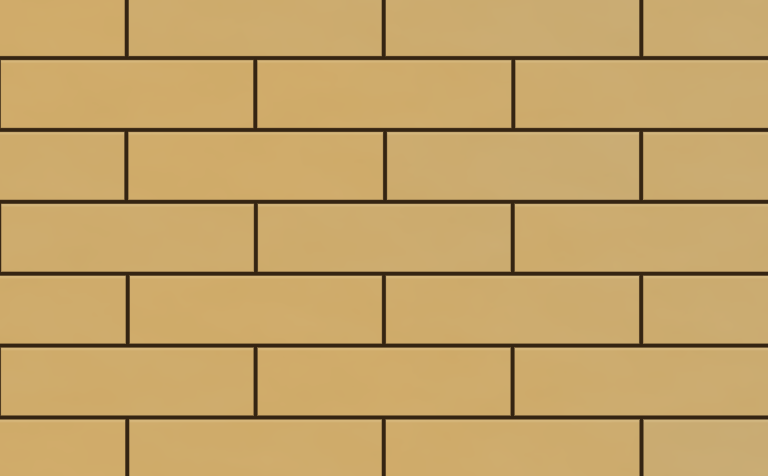
A Shadertoy shader for this texture:

```glsl
// Running-bond wall of long, smooth sand-coloured bricks with thin dark joints.
// Each pixel finds its course and nearest upright joint, then shades the brick
// by a per-brick tone, a broad drift and a faint layered-sine mottle.

// Lengths are fractions of the canvas width.
#define BRICK_LENGTH 0.335
#define COURSE_HEIGHT 0.0936
#define WALL_ORIGIN vec2(-0.002, 0.0762)
#define JOINT_HALF_WIDTH 0.0026
#define EDGE_SOFTNESS 0.0011
#define JOINT_JITTER 0.0022
#define TONE_VARIATION 0.45
#define MOTTLE_STRENGTH 0.007
#define RIM_STRENGTH 0.30

const vec3 SAND = vec3(0.815, 0.672, 0.415);
const vec3 PALE_SAND = vec3(0.787, 0.672, 0.452);
const vec3 JOINT = vec3(0.205, 0.140, 0.070);
const vec3 RIM_LIGHT = vec3(0.90, 0.82, 0.63);

float hash(vec2 cell) {
    vec3 q = fract(cell.xyx * vec3(0.1031, 0.1030, 0.0973));
    q += dot(q, q.yzx + 33.33);
    return fract((q.x + q.y) * q.z);
}

// Soft, horizontally stretched unevenness in the range -1 to 1.
float mottle(vec2 p) {
    float sum = 0.0, weight = 0.5;
    vec2 q = p * vec2(19.0, 34.0);
    for (int i = 0; i < 4; i++) {
        sum += weight * sin(q.x + 1.7 * sin(q.y)) * cos(q.y - 0.8 * sin(q.x));
        q = mat2(0.8, 0.6, -0.6, 0.8) * q * 1.9 + 2.3;
        weight *= 0.5;
    }
    return sum;
}

void mainImage(out vec4 fragColor, in vec2 fragCoord) {
    vec2 p = fragCoord / iResolution.x;
    vec2 wall = p - WALL_ORIGIN;

    // Course layout: alternate courses shift by half a brick.
    float course = floor(wall.y / COURSE_HEIGHT);
    float height = wall.y - course * COURSE_HEIGHT;
    float along = wall.x - 0.5 * BRICK_LENGTH * mod(course, 2.0);

    // Nearest upright joint, slightly misplaced by hand.
    float joint = floor(along / BRICK_LENGTH + 0.5);
    float shift = JOINT_JITTER * (hash(vec2(joint, course) + 17.0) - 0.5);
    float fromJoint = along - joint * BRICK_LENGTH - shift;
    vec2 brick = vec2(joint - step(fromJoint, 0.0), course);

    // Brick face: own tone, paler toward the right, faint mottling.
    float drift = smoothstep(0.35, 1.15, p.x + 0.25 * p.y);
    float tone = drift * 0.8 + TONE_VARIATION * (hash(brick + 5.0) - 0.3);
    float grain = mottle(p + 0.37 * brick);
    vec3 color = mix(SAND, PALE_SAND, clamp(tone + 0.15 * grain, 0.0, 1.0));
    color += MOTTLE_STRENGTH * grain;

    // Light caught by the upper edge of the brick.
    float belowTop = COURSE_HEIGHT - height - JOINT_HALF_WIDTH;
    float rim = 1.0 - smoothstep(0.0, 0.0035, abs(belowTop - 0.0015));
    color = mix(color, RIM_LIGHT, RIM_STRENGTH * rim);

    // Dark joints with soft edges.
    float toBed = min(height, COURSE_HEIGHT - height);
    float edge = min(toBed, abs(fromJoint)) - JOINT_HALF_WIDTH;
    float blur = max(EDGE_SOFTNESS, 0.75 / iResolution.x);
    color = mix(JOINT, color, smoothstep(-blur, blur, edge));

    fragColor = vec4(color, 1.0);
}
```
